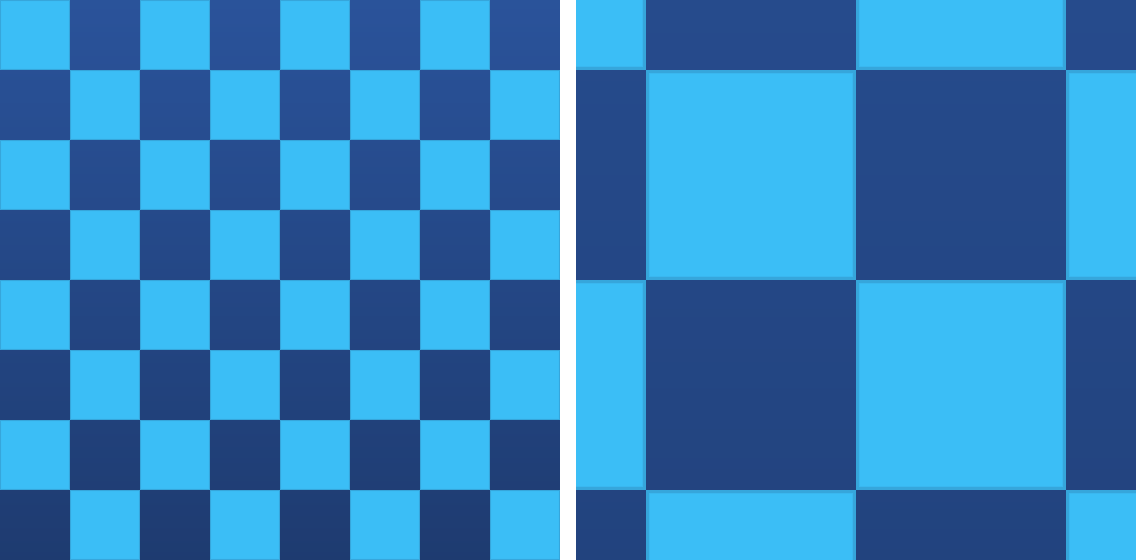
Left: the whole. Right: its middle third, enlarged.
Reproduce this pattern procedurally as a Shadertoy shader.

```glsl
#define CELLS 8.0
#define RIM_WIDTH 0.015625
#define LIGHT_COLOR vec3(0.232, 0.745, 0.965)
#define RIM_COLOR vec3(0.21, 0.65, 0.86)
#define DARK_BOTTOM vec3(0.118, 0.232, 0.440)
#define DARK_TOP vec3(0.165, 0.325, 0.605)

// Signed distance to the nearest cell edge, positive inside light cells
float checkerDistance(vec2 p) {
    vec2 cell = floor(p);
    vec2 toEdge = 0.5 - abs(fract(p) - 0.5);
    float side = mod(cell.x + cell.y, 2.0) * 2.0 - 1.0;
    return side * min(toEdge.x, toEdge.y);
}

// Edge coverage smoothed over one pixel
float coverage(float dist, float pixel) {
    return clamp(0.5 + dist / pixel, 0.0, 1.0);
}

void mainImage(out vec4 fragColor, in vec2 fragCoord) {
    vec2 uv = fragCoord / iResolution.xy;
    float pixel = CELLS / min(iResolution.x, iResolution.y);
    float dist = checkerDistance(uv * CELLS);

    // Dark cells share one vertical gradient; it wraps on a cell boundary
    vec3 color = mix(DARK_BOTTOM, DARK_TOP, uv.y);

    // Flat light cells with a thin, slightly deeper rim
    vec3 light = mix(RIM_COLOR, LIGHT_COLOR, coverage(dist - RIM_WIDTH, pixel));
    color = mix(color, light, coverage(dist, pixel));

    fragColor = vec4(color, 1.0);
}
```
